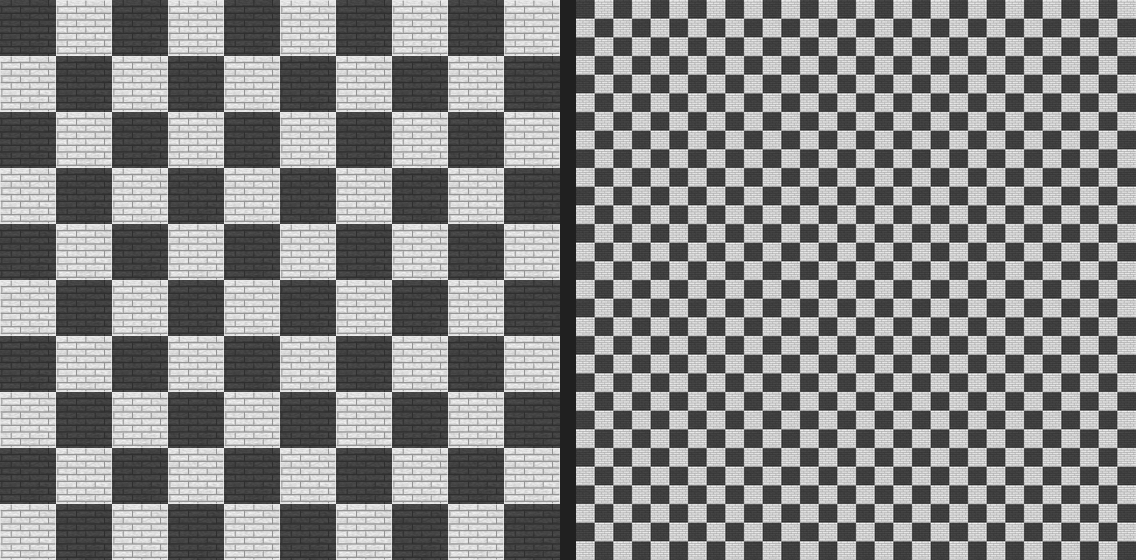
Left, the tile; right, the same tile 3 across and 3 down.
This pattern is drawn by a Shadertoy shader. Its source:

```glsl
// Checkerboard of light and dark painted brick squares, each laid in running bond.

const float SQUARES = 10.0;                 // squares across and down
const vec2  BRICKS = vec2(3.0, 8.4);        // bricks per square; the lowest course is cut
const float BOND_SHIFT = 0.4;               // sideways start of the first course, in bricks
const vec2  JOINT_HALF = vec2(0.0009, 0.0011); // upright and level joints, canvas units
const float RIM_WIDTH = 0.0011;             // pale rim of the light squares
const vec2  GRAIN_CELLS = vec2(14.0, 34.0); // grain per square, stretched sideways

// Each pair holds the dark tone, then the light tone
const vec2 FACE  = vec2(0.268, 0.880);
const vec2 JOINT = vec2(0.180, 0.570);
const vec2 GRAIN = vec2(0.055, 0.110);
const vec2 BRICK_VARIATION = vec2(0.020, 0.035);
const vec2 BEVEL_SHADE = vec2(0.030, 0.055);
const float RIM_TONE = 0.92;

float hash(vec2 p) {
    p = fract(p * vec2(0.1031, 0.1030));
    p += dot(p, p.yx + 33.33);
    return fract((p.x + p.y) * p.x * 91.7);
}

float cornerSlope(vec2 cell, vec2 offset, vec2 period) {
    float angle = 6.28318 * hash(mod(cell, period) + 7.0);
    return dot(vec2(cos(angle), sin(angle)), offset);
}

// Gradient noise that wraps after a whole number of cells
float gradientNoise(vec2 p, vec2 period) {
    vec2 i = floor(p), f = fract(p);
    vec2 u = f * f * f * (f * (f * 6.0 - 15.0) + 10.0);
    vec2 e = vec2(1.0, 0.0);
    return mix(
        mix(cornerSlope(i, f, period), cornerSlope(i + e, f - e, period), u.x),
        mix(cornerSlope(i + e.yx, f - e.yx, period), cornerSlope(i + 1.0, f - 1.0, period), u.x),
        u.y);
}

// Coverage of a region whose signed distance is negative inside
float coverage(float dist, float pixel) {
    return clamp(0.5 - dist / pixel, 0.0, 1.0);
}

// Dark and light tone of the brickwork at a place inside one square
vec2 brickwork(vec2 local, float pixel) {
    vec2 p = vec2(local.x, 1.0 - local.y) * BRICKS;
    float course = floor(p.y);
    p.x += BOND_SHIFT + 0.5 * mod(course, 2.0);
    vec2 brick = vec2(mod(floor(p.x), BRICKS.x), course);
    vec2 f = fract(p);

    // Face: tone of each brick, surface grain and a shaded lower edge
    vec2 grainPos = local * GRAIN_CELLS;
    float grain = gradientNoise(grainPos, GRAIN_CELLS)
                + 0.5 * gradientNoise(grainPos * 2.0, GRAIN_CELLS * 2.0);
    vec2 tone = FACE + GRAIN * grain
              + BRICK_VARIATION * (hash(brick + 3.0) - 0.5)
              - BEVEL_SHADE * smoothstep(0.55, 0.95, f.y);

    // Joints
    vec2 toJoint = min(f, 1.0 - f) / (BRICKS * SQUARES);
    vec2 gap = toJoint - JOINT_HALF;
    float joint = max(coverage(gap.x, pixel), coverage(gap.y, pixel));
    // The upper end of a square has no joint above its first course
    if (course < 0.5 && f.y < 0.5) joint = coverage(gap.x, pixel);
    return mix(tone, JOINT, joint);
}

void mainImage(out vec4 fragColor, in vec2 fragCoord) {
    vec2 uv = fragCoord / iResolution.xy;
    float pixel = 1.0 / min(iResolution.x, iResolution.y);
    vec2 square = floor(uv * SQUARES);
    vec2 local = fract(uv * SQUARES);

    vec2 tone = brickwork(local, pixel);

    // Pale rim of the light squares
    vec2 toEdge = min(local, 1.0 - local) / SQUARES;
    float edge = min(toEdge.x, toEdge.y);
    tone.y = mix(tone.y, RIM_TONE, coverage(edge - RIM_WIDTH, pixel));

    // Checker with smoothed borders; the lower left square is light
    float isLight = 1.0 - mod(square.x + square.y, 2.0);
    float lightness = mix(0.5, isLight, clamp(2.0 * edge / pixel, 0.0, 1.0));
    fragColor = vec4(vec3(mix(tone.x, tone.y, lightness)), 1.0);
}
```
